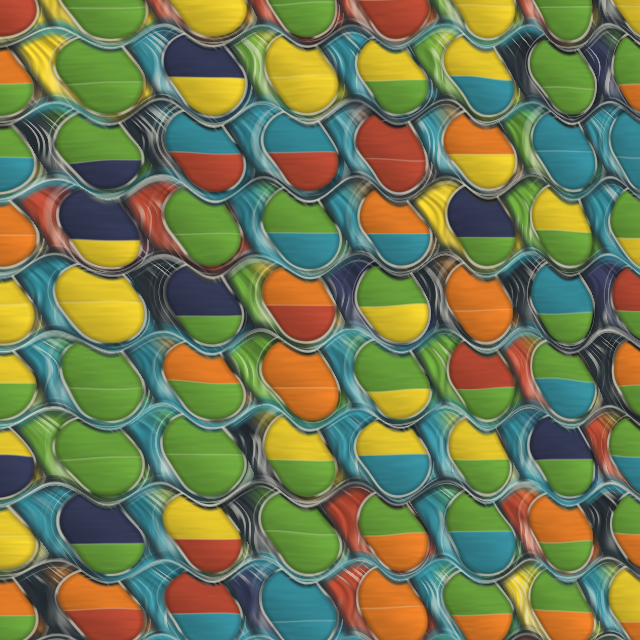
Write a three.js fragment shader that draws this pattern.

```glsl
// Painterly rows of slanted two-tone pods, each trailing a streaked leaf.
// A wavy row coordinate and a skewed column coordinate cut the plane into cells;
// capsule distances shape the pods and stretched noise paints the brush strokes.

varying vec2 vUv;

const float ROWS = 8.4;
const float ROW_SHIFT = 0.13;
const vec2 COLUMNS = vec2(5.6, 1.28);   // linear and quadratic spacing: about 7 across
const float CREST = 0.30;               // height of the row waves
const float SKEW = 0.45;                // sideways lean of the cells
const float CELL_EDGE = 0.62;
const float ASPECT = 0.83;              // cell height over width
const vec2 POD_TOP = vec2(-0.17, -0.25);
const float POD_RADIUS = 0.31;
const float SOFT = 0.015;
const float TAU = 6.28319;

const vec3 SLATE = vec3(0.15, 0.18, 0.20);
const vec3 NAVY = vec3(0.20, 0.22, 0.32);
const vec3 TEAL = vec3(0.20, 0.51, 0.56);
const vec3 RED = vec3(0.66, 0.27, 0.19);
const vec3 ORANGE = vec3(0.84, 0.46, 0.15);
const vec3 GREEN = vec3(0.39, 0.59, 0.22);
const vec3 YELLOW = vec3(0.85, 0.74, 0.17);
const vec3 CREAM = vec3(0.90, 0.88, 0.82);

float hash(vec2 p) {
  vec3 q = fract(p.xyx * vec3(0.1031, 0.1030, 0.0973));
  q += dot(q, q.yzx + 33.33);
  return fract((q.x + q.y) * q.z);
}

float noise(vec2 p) {
  vec2 i = floor(p), f = fract(p);
  f = f * f * (3.0 - 2.0 * f);
  return mix(mix(hash(i), hash(i + vec2(1, 0)), f.x),
             mix(hash(i + vec2(0, 1)), hash(i + vec2(1, 1)), f.x), f.y);
}

// Long strokes: fine across, slow along
float strokes(float across, float along, float seed) {
  return smoothstep(0.58, 0.86, noise(vec2(across, along + seed * 17.0)));
}

vec3 leafColour(float h) {
  if (h < 0.27) return SLATE;
  if (h < 0.34) return NAVY;
  if (h < 0.55) return TEAL;
  if (h < 0.76) return RED;
  return h < 0.90 ? GREEN : YELLOW;
}

vec3 podColour(float h) {
  if (h < 0.30) return GREEN;
  if (h < 0.54) return YELLOW;
  if (h < 0.72) return ORANGE;
  if (h < 0.84) return RED;
  return h < 0.95 ? TEAL : NAVY;
}

float capsule(vec2 p, vec2 a, vec2 b, float radius) {
  vec2 ab = b - a;
  return length(p - a - ab * clamp(dot(p - a, ab) / dot(ab, ab), 0.0, 1.0)) - radius;
}

void main() {
  // Wavy rows, counted downwards, and skewed columns
  float u = vUv.x * (COLUMNS.x + COLUMNS.y * vUv.x);
  float v = (1.0 - vUv.y) * ROWS - ROW_SHIFT;
  u += 0.08 * (noise(vec2(u, v) * 1.7) - 0.5);
  v += 0.08 * (noise(vec2(u, v) * 1.9 + 40.0) - 0.5);
  float crest = CREST * (0.5 - 0.5 * cos(TAU * u));
  float wave = v + 0.5 + crest;
  float row = floor(wave), k = wave - row;
  float y = k - 0.5 - crest;
  float lean = u - SKEW * y + CELL_EDGE;
  float column = floor(lean), side = lean - column;
  float x = u - column;
  vec2 cell = vec2(column, row) + 11.0;
  float seed = hash(cell);
  float rowEdge = min(k, 1.0 - k), sideEdge = min(side, 1.0 - side);

  vec3 upper = podColour(hash(cell + 23.0));
  vec3 lower = podColour(hash(cell + 51.0));
  vec3 leaf = leafColour(hash(cell + 87.0));
  float pod = capsule(vec2(x, y * ASPECT), POD_TOP, vec2(0.0), POD_RADIUS);

  // Leaf: blends towards its pod, with curved light and dark strokes
  float bend = side + 0.09 * sin(6.0 * y + 0.8);
  float grain = noise(vec2(bend * 24.0, y * 3.0 + seed * 31.0));
  vec3 colour = mix(leaf, upper, 0.6 * smoothstep(0.18, 0.55, side) * step(0.4, seed));
  colour *= 0.75 + 0.5 * grain;
  float patchy = smoothstep(0.35, 0.7, noise(vec2(u, v) * 2.6 + 9.0));
  colour = mix(colour, CREAM, 0.6 * patchy * strokes(bend * 36.0, y * 2.5, seed));
  vec2 glintAt = vec2((bend - 0.27) / 0.11, (y + 0.08) / 0.25);
  float glint = exp(-dot(glintAt, glintAt)) * (0.35 + 0.65 * grain);
  colour = mix(colour, CREAM, glint * (0.35 + 0.6 * seed));

  // Dark and teal flow between the cells, continuous across their borders
  vec3 flow = mix(SLATE, TEAL, smoothstep(0.3, 0.75, noise(vec2(u * 1.5, wave * 3.0))));
  flow *= 0.75 + 0.5 * noise(vec2(u * 3.0, wave * 30.0));
  flow = mix(flow, CREAM, 0.5 * strokes(wave * 34.0, u * 2.2, 0.0));
  colour = mix(colour, flow, 0.85 * (1.0 - smoothstep(0.02, 0.17, rowEdge)));
  colour = mix(colour, SLATE, 0.75 * (1.0 - smoothstep(0.0, 0.10, sideEdge)));

  // Contour strokes and shadow around the pod
  float halo = 1.0 - smoothstep(0.03, 0.20, pod);
  colour = mix(colour, CREAM, 0.5 * halo * strokes(pod * 42.0, x * 3.0, seed));
  colour *= 1.0 - 0.45 * (1.0 - smoothstep(0.0, 0.07, pod));

  // Pod: two tones meeting at a level seam
  float seam = mix(-0.16, 0.02, hash(cell + 5.0));
  vec3 body = mix(upper * 0.93, lower, smoothstep(-SOFT, SOFT, y - seam));
  body *= 0.86 + 0.22 * smoothstep(-0.4, 0.3, x - y) + 0.08 * noise(vec2(u * 5.0, v * 30.0));
  body = mix(body, CREAM, 0.25 * (1.0 - smoothstep(0.0, 0.02, abs(y - seam))));
  body *= 1.0 - 0.2 * smoothstep(-0.06, 0.0, pod);
  float cover = (1.0 - smoothstep(-SOFT, SOFT, pod)) * smoothstep(0.02, 0.09, k);
  colour = mix(colour, body, cover);

  // Thin pale rims on pods and wave crests
  float rim = 1.0 - smoothstep(0.004, 0.022, abs(pod - 0.012));
  colour = mix(colour, CREAM, 0.65 * rim * smoothstep(0.25, 0.65, noise(vec2(x, y) * 5.0 + seed * 60.0)));
  float ridge = 1.0 - smoothstep(0.004, 0.028, rowEdge);
  colour = mix(colour, CREAM, ridge * (0.2 + 0.5 * noise(vec2(u * 4.0, 3.0))));

  gl_FragColor = vec4(colour, 1.0);
}
```
